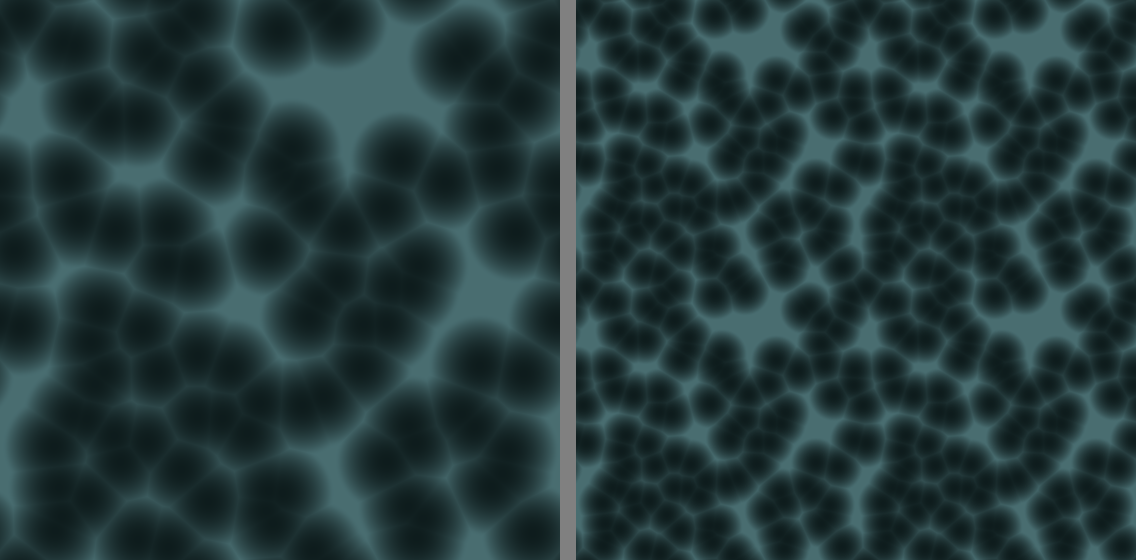
Left, the tile; right, the same tile 2 across and 2 down.
Reproduce this pattern procedurally as a WebGL 2 fragment shader.

```glsl
#version 300 es
precision highp float;
precision highp int;
// Dark rounded cells that swell out of a pale teal ground, meeting in thin soft ridges.
// Points are scattered almost at random over a wrapping grid; the squared distance
// to the nearest one, softly capped at the cell radius, blends dark core into ground.

uniform vec2 u_resolution;
out vec4 outColor;

const int GRID = 6;                 // grid boxes per side, whole so that the tile wraps
const int MIN_POINTS = 2;           // fewest points in a box
const int EXTRA_POINTS = 3;         // a box gets 0 .. EXTRA_POINTS - 1 more
const float CELL_RADIUS = 0.0884;   // distance at which a cell fades into the ground
const float KNEE = 0.10;            // softness of that fade's outer rim
const uint SEED = 17u;
const vec3 CORE_COLOR = vec3(0.055, 0.110, 0.112);
const vec3 GROUND_COLOR = vec3(0.285, 0.427, 0.440);

// Integer hash: three independent values in 0..1
vec3 hash3(uvec3 v) {
    v = v * 1664525u + 1013904223u;
    v.x += v.y * v.z; v.y += v.z * v.x; v.z += v.x * v.y;
    v ^= v >> 16u;
    v.x += v.y * v.z; v.y += v.z * v.x; v.z += v.x * v.y;
    return vec3(v >> 8u) / 16777216.0;
}

// Squared distance, in canvas units, to the nearest scattered point
float nearestSquared(vec2 uv) {
    vec2 p = uv * float(GRID);
    ivec2 box = ivec2(floor(p));
    float nearest = 8.0;
    for (int y = -1; y <= 1; y++) {
        for (int x = -1; x <= 1; x++) {
            ivec2 neighbour = box + ivec2(x, y);
            uvec2 wrapped = uvec2((neighbour + GRID) % GRID);
            float pick = hash3(uvec3(wrapped, SEED)).x;
            int count = MIN_POINTS + int(pick * float(EXTRA_POINTS));
            for (int i = 0; i < count; i++) {
                vec2 jitter = hash3(uvec3(wrapped, SEED + 1u + uint(i))).xy;
                vec2 toPoint = vec2(neighbour) + jitter - p;
                nearest = min(nearest, dot(toPoint, toPoint));
            }
        }
    }
    return nearest / float(GRID * GRID);
}

// Caps a value at one with a rounded corner
float softCap(float value) {
    float overlap = max(KNEE - abs(value - 1.0), 0.0) / KNEE;
    return min(value, 1.0) - overlap * overlap * KNEE * 0.25;
}

void main() {
    vec2 uv = fract(gl_FragCoord.xy / u_resolution);
    float height = softCap(nearestSquared(uv) / (CELL_RADIUS * CELL_RADIUS));
    outColor = vec4(mix(CORE_COLOR, GROUND_COLOR, height), 1.0);
}
```
